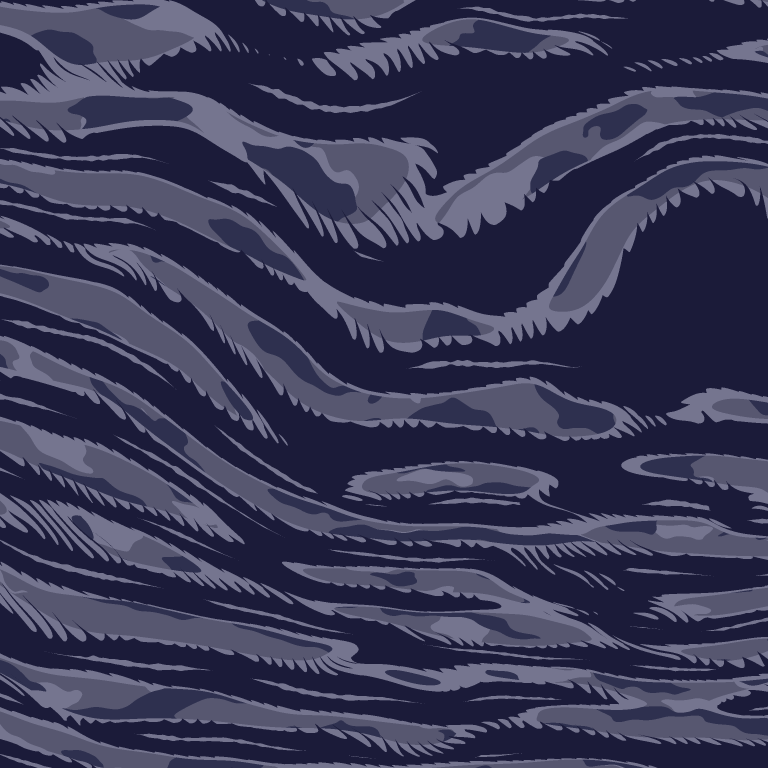
This pattern is drawn by a WebGL 2 fragment shader. Its source:

```glsl
#version 300 es
precision highp float;

uniform vec2 u_resolution;
out vec4 outColor;

const vec3 NAVY  = vec3(0.105, 0.105, 0.225);
const vec3 SLATE = vec3(0.18, 0.19, 0.31);
const vec3 MID   = vec3(0.34, 0.34, 0.44);
const vec3 LIGHT = vec3(0.46, 0.46, 0.56);

const float STRIPES = 11.0;              // stripes per canvas height
const float SINE_SHARE = 0.27;           // regular part of the stripe field
const vec2  LENS_SCALE = vec2(4.0, 18.0);
const float NAVY_BIAS = 0.045;
const float RIM = 0.11;
const float TEETH = 46.0;                // teeth per canvas width
const float TOOTH_LEAN = 65.0;
const float TOOTH_DEPTH = 0.36;
const vec2  PATCH_SCALE = vec2(8.0, 23.0);
const float SLATE_LEVEL = 0.09;
const float LIGHT_LEVEL = 0.16;
const float LINES = 3.6;                 // line cells per canvas width
const float LINE_WIDTH = 0.032;
const float LINE_CHANCE = 0.65;
const int   SAMPLES = 3;                 // per axis, for smooth edges

vec2 hash2(vec2 p) {
    vec3 q = fract(p.xyx * vec3(0.1031, 0.1030, 0.0973));
    q += dot(q, q.yzx + 33.33);
    return fract((q.xx + q.yz) * q.zy);
}

float corner(vec2 cell, vec2 offset) {
    return dot(hash2(cell + 200.0) * 2.0 - 1.0, offset);
}

// Gradient noise, roughly -0.7 to 0.7
float noise(vec2 p) {
    vec2 i = floor(p), f = p - i;
    vec2 s = f * f * f * (f * (f * 6.0 - 15.0) + 10.0);
    vec2 e = vec2(1.0, 0.0);
    float low  = mix(corner(i, f), corner(i + e.xy, f - e.xy), s.x);
    float high = mix(corner(i + e.yx, f - e.yx), corner(i + e.xx, f - e.xx), s.x);
    return mix(low, high, s.y);
}

float bell(float x, float centre, float width) {
    float d = (x - centre) / width;
    return exp(-d * d);
}

// Bends the plane so that level lines of y follow the stripes
vec2 flow(vec2 p) {
    float fall = 0.20 * smoothstep(-0.05, 0.48, p.x) * bell(p.y, 0.43, 0.34);
    float rise = 0.10 * smoothstep(0.5, 1.0, p.x) * bell(p.y, 0.74, 0.19);
    float sway = 0.07 * noise(p * 3.0 + 7.0) + 0.014 * noise(p * 9.0);
    return vec2(p.x, p.y + 0.06 * p.x + fall - rise + sway);
}

float stripePhase(vec2 q) {
    return STRIPES * q.y + 0.9 * noise(q * vec2(2.5, 4.0) + 31.0);
}

// Positive inside the navy stripes
float stripeField(vec2 q) {
    return SINE_SHARE * sin(6.28319 * stripePhase(q))
         + noise(q * LENS_SCALE + 3.0) + NAVY_BIAS;
}

// Leaning saw teeth, strong on one side of each stripe
float teeth(vec2 q, float field) {
    float slope = (stripeField(q + vec2(0.0, 0.004)) - field) / 0.004;
    float side = mix(0.2, 1.0, smoothstep(4.0, -6.0, slope));
    float gate = smoothstep(-0.28, 0.15, noise(q * vec2(7.0, 12.0) + 51.0));
    float t = fract(TEETH * q.x + TOOTH_LEAN * q.y + 2.2 * noise(q * 13.0 + 17.0));
    float saw = min(t / 0.86, (1.0 - t) / 0.14);
    return TOOTH_DEPTH * side * gate * (saw * saw - 0.4);
}

// Thin broken lines along the middle of the navy stripes
bool onLine(vec2 q, float field) {
    float phase = stripePhase(q);
    float row = floor(phase);
    float along = LINES * q.x + hash2(vec2(row, 5.0)).x;
    vec2 chance = hash2(vec2(floor(along), row) + 80.0);
    float t = fract(along);
    float taper = smoothstep(0.08, 0.2, t) * smoothstep(0.92, 0.5 + 0.3 * chance.y, t);
    float rough = 1.0 + 1.1 * noise(vec2(q.x * 95.0, row * 3.7));
    float width = LINE_WIDTH * taper * rough * smoothstep(0.16, 0.26, field);
    float bend = 0.12 * noise(vec2(q.x * 7.0, row * 1.7));
    return chance.x < LINE_CHANCE && abs(phase - row - 0.25 - bend) < width;
}

// Flat tones between the stripes
vec3 patchColor(vec2 q, float field) {
    float rim = RIM * (1.0 + 1.2 * noise(q * vec2(9.0, 16.0) + 91.0));
    if (field > -rim) return LIGHT;
    vec2 s = q * PATCH_SCALE + vec2(0.9 * q.y * PATCH_SCALE.x, 0.0);
    s += 0.35 * noise(q * vec2(28.0, 45.0));
    if (noise(s + 11.0) > SLATE_LEVEL) return SLATE;
    return noise(s * 0.9 + 63.0) > LIGHT_LEVEL ? LIGHT : MID;
}

vec3 camouflage(vec2 p) {
    vec2 q = flow(p);
    float field = stripeField(q);
    if (field + teeth(q, field) < 0.0) return patchColor(q, field);
    return onLine(q, field) ? LIGHT : NAVY;
}

void main() {
    vec3 sum = vec3(0.0);
    for (int j = 0; j < SAMPLES; j++)
        for (int i = 0; i < SAMPLES; i++) {
            vec2 jitter = (vec2(i, j) + 0.5) / float(SAMPLES) - 0.5;
            sum += camouflage((gl_FragCoord.xy + jitter) / u_resolution.y);
        }
    outColor = vec4(sum / float(SAMPLES * SAMPLES), 1.0);
}
```
